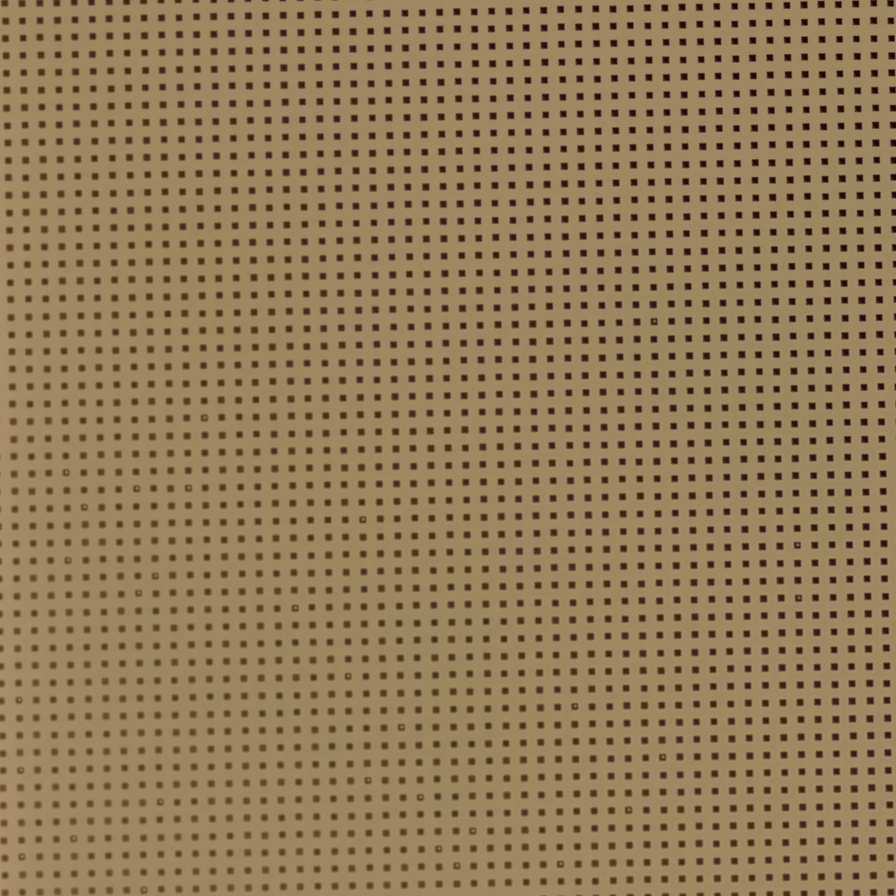
Give the GLSL for this texture, as a Shadertoy shader.

```glsl
// Tan perforated sheet: a slightly tilted grid of small square holes, darker and crisper to the upper right.

float hash(vec2 p) {
    p = fract(p * vec2(0.1031, 0.1137));
    p += dot(p, p.yx + 33.33);
    return fract((p.x + p.y) * p.x * 17.0);
}

float roundedSquare(vec2 p, float halfSize, float radius) {
    vec2 q = abs(p) - halfSize + radius;
    return length(max(q, 0.0)) + min(max(q.x, q.y), 0.0) - radius;
}

// Broad uneven tint made of layered sines, roughly -1 to 1
float mottling(vec2 p) {
    float sum = 0.0, amplitude = 0.5;
    for (int i = 0; i < 4; i++) {
        p = mat2(0.8, 0.6, -0.6, 0.8) * p * 1.9 + 1.7;
        sum += amplitude * sin(p.x + sin(p.y)) * cos(p.y * 0.8);
        amplitude *= 0.55;
    }
    return sum;
}

void mainImage(out vec4 fragColor, in vec2 fragCoord) {
    vec2 uv = fragCoord / iResolution.xy;

    // Grid of about 51.5 cells each way, turned a little, one hole at the centre
    float tilt = 0.02;
    vec2 grid = mat2(cos(tilt), -sin(tilt), sin(tilt), cos(tilt)) * (uv - 0.5);
    grid *= vec2(51.6, 51.4);
    vec2 cell = floor(grid + 0.5);
    vec2 local = grid - cell;

    // Small differences between holes
    float variation = hash(cell + 100.0);
    local -= 0.05 * (vec2(hash(cell + 217.0), hash(cell + 341.0)) - 0.5);

    // Sharpness and depth grow toward the upper right
    float focus = smoothstep(0.0, 1.0, 0.55 * uv.x + 0.45 * uv.y);
    float pixel = 51.5 / min(iResolution.x, iResolution.y);
    float soft = max(mix(0.13, 0.07, focus), 0.7 * pixel);

    // Sheet: warm tan, rosier in patches, paler along the left edge
    float tint = mottling(uv * 3.0);
    vec3 sheet = vec3(0.62, 0.53, 0.38) + tint * vec3(0.012, 0.004, 0.01);
    sheet += vec3(0.05, 0.035, 0.04) * exp(-uv.x * 28.0) * (1.0 - 0.6 * uv.y);
    sheet *= 1.0 + 0.02 * mottling(uv * 90.0);

    // Holes, with a few clogged ones in the lower left
    float halfSize = 0.185 + 0.02 * (variation - 0.5);
    float edge = roundedSquare(local, halfSize, mix(0.13, 0.03, focus));
    float hole = 1.0 - smoothstep(-soft, soft, edge);
    float clogged = step(hash(cell + 463.0), 0.035 * (1.0 - smoothstep(0.1, 0.5, focus)));
    float plug = 1.0 - smoothstep(0.02, 0.16, length(local - 0.03));
    hole *= 1.0 - 0.75 * clogged * plug;

    // Dark interior, with a brown inner wall showing on the lower left
    vec3 interior = mix(vec3(0.39, 0.29, 0.16), vec3(0.11, 0.02, 0.01), focus);
    interior *= 0.9 + 0.2 * variation;
    float wall = smoothstep(0.02, 0.22, -local.x - 0.6 * local.y);
    interior = mix(interior, vec3(0.40, 0.27, 0.18), 0.45 * wall * focus);

    // Faint bright lip around each hole
    float lip = exp(-pow((edge - 0.12) / 0.07, 2.0));
    sheet += 0.025 * lip * (1.0 - uv.y) * focus;

    fragColor = vec4(mix(sheet, interior, hole), 1.0);
}
```
